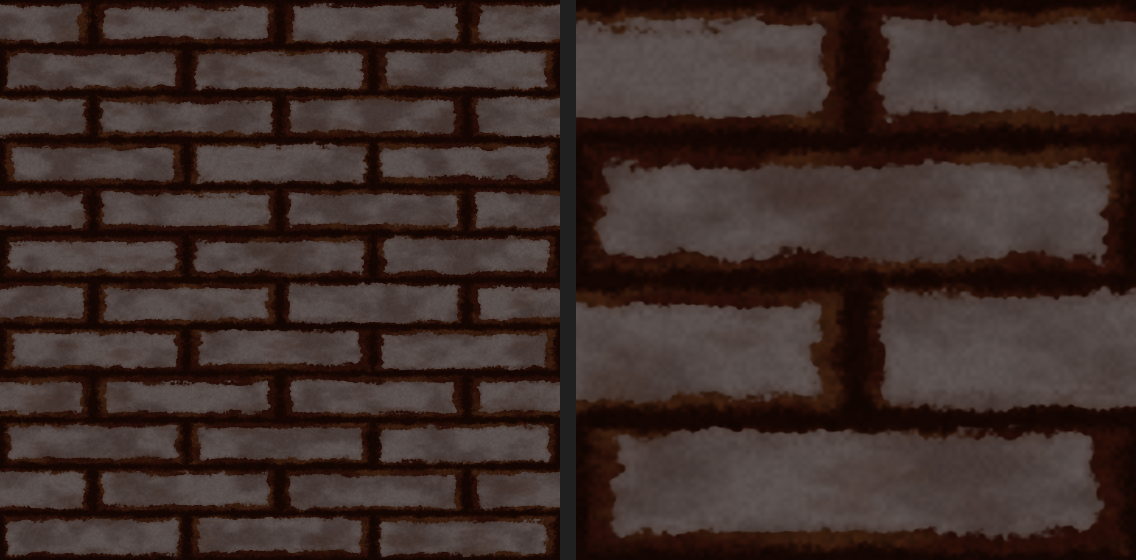
Left: the whole. Right: its middle third, enlarged.
Reproduce this texture procedurally as a three.js fragment shader.

```glsl
// Dark, worn brick wall: 3 bricks across by 12 courses, alternate courses shifted half a brick.
// Each brick is a ragged grey face (rounded box distance bent by noise) in a rusty rim,
// set into nearly black mortar. All noise wraps at the canvas edge, so the wall tiles.
varying vec2 vUv;

const vec2 BRICKS = vec2(3.0, 12.0);
const vec3 MORTAR = vec3(0.075, 0.022, 0.010);
const vec3 RUST_RED = vec3(0.150, 0.048, 0.025);
const vec3 RUST_BROWN = vec3(0.215, 0.108, 0.050);
const vec3 FACE_DARK = vec3(0.270, 0.220, 0.210);
const vec3 FACE_LIGHT = vec3(0.348, 0.308, 0.300);
const vec3 STAIN = vec3(0.250, 0.165, 0.130);

float hash(vec2 p, float seed) {
  vec3 q = fract(vec3(p.xyx + seed * 7.31) * vec3(0.1031, 0.1030, 0.0973));
  q += dot(q, q.yzx + 33.33);
  return fract((q.x + q.y) * q.z);
}

// Value noise with a whole number of cells over the canvas.
float noise(vec2 uv, vec2 cells, float seed) {
  vec2 p = uv * cells;
  vec2 i = floor(p);
  vec2 f = fract(p);
  f = f * f * (3.0 - 2.0 * f);
  vec2 a = mod(i, cells);
  vec2 b = mod(i + 1.0, cells);
  float low = mix(hash(a, seed), hash(vec2(b.x, a.y), seed), f.x);
  float high = mix(hash(vec2(a.x, b.y), seed), hash(b, seed), f.x);
  return mix(low, high, f.y);
}

float fbm(vec2 uv, vec2 cells, float seed) {
  float sum = 0.0;
  float weight = 0.5;
  for (int k = 0; k < 4; k++) {
    sum += weight * noise(uv, cells, seed + float(k));
    cells *= 2.0;
    weight *= 0.5;
  }
  return sum / 0.9375;
}

// Positive inside, negative outside.
float insideBox(vec2 p, vec2 halfSize, float radius) {
  vec2 d = abs(p) - halfSize + radius;
  return radius - length(max(d, 0.0)) - min(max(d.x, d.y), 0.0);
}

// Every brick wears back by a different amount on each of its four sides.
float faceDistance(vec2 p, vec2 halfCell, vec2 id) {
  vec2 wearLow = mix(vec2(0.013, 0.008), vec2(0.025, 0.016), vec2(hash(id, 1.0), hash(id, 2.0)));
  vec2 wearHigh = mix(vec2(0.013, 0.008), vec2(0.025, 0.016), vec2(hash(id, 3.0), hash(id, 4.0)));
  vec2 center = 0.5 * (wearLow - wearHigh);
  return insideBox(p - center, halfCell - 0.5 * (wearLow + wearHigh), 0.005);
}

vec3 faceColor(vec2 uv, vec2 id, float grain) {
  float mottle = fbm(uv, vec2(18.0, 27.0), 20.0);
  float light = smoothstep(0.22, 0.66, mottle + 0.10 * (hash(id, 5.0) - 0.5));
  vec3 color = mix(FACE_DARK, FACE_LIGHT, light);
  float stain = smoothstep(0.56, 0.80, fbm(uv, vec2(14.0, 30.0), 30.0));
  color = mix(color, STAIN, 0.45 * stain);
  return color * (1.0 + 0.16 * (grain - 0.5));
}

void main() {
  // Brick layout
  vec2 grid = vUv * BRICKS;
  float course = floor(grid.y);
  grid.x += 0.5 * mod(course, 2.0);
  vec2 id = mod(floor(grid), BRICKS);
  vec2 halfCell = 0.5 / BRICKS;
  vec2 p = (fract(grid) - 0.5) / BRICKS;

  // Noise for ragged edges, long flakes and fine grit
  float ragged = fbm(vUv, vec2(48.0, 64.0), 40.0) - 0.5;
  float streak = noise(vUv, vec2(22.0, 150.0), 50.0) - 0.5;
  float grain = 0.6 * noise(vUv, vec2(360.0), 60.0) + 0.4 * noise(vUv, vec2(210.0), 61.0);
  float grit = grain - 0.5;

  // Mortar fading into the rusty rim
  vec2 gap = halfCell - abs(p);
  float rim = min(0.62 * gap.x, gap.y) + 0.009 * ragged + 0.004 * grit;
  float brown = smoothstep(0.35, 0.65, fbm(vUv, vec2(15.0, 36.0), 70.0));
  vec3 rust = mix(RUST_RED, RUST_BROWN, brown * smoothstep(0.003, 0.010, rim));
  vec3 color = mix(MORTAR, rust, smoothstep(0.0015, 0.0095, rim));
  color *= 1.0 + 0.45 * grit;

  // Grey face, flaked and slightly browned along its border
  float d = faceDistance(p, halfCell, id);
  d += 0.012 * ragged + 0.0065 * streak + 0.005 * grit;
  vec3 face = faceColor(vUv, id, grain);
  face = mix(mix(face, STAIN, 0.35), face, smoothstep(0.0, 0.009, d));
  color = mix(color, face, smoothstep(-0.0014, 0.0020, d));

  gl_FragColor = vec4(color, 1.0);
}
```
